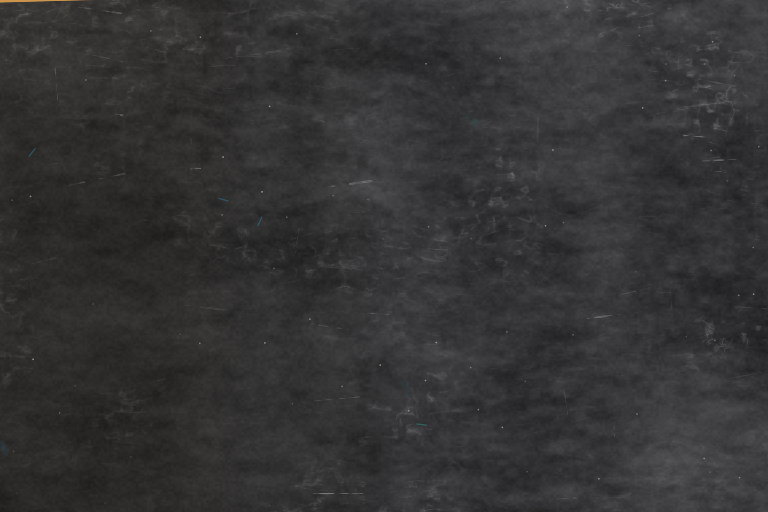
Give the GLSL for this texture, as a Shadertoy shader.

```glsl
// A worn chalkboard: a dark slate gradient, rubbed clouds and streaks of dust,
// flaky chalk residue, and looped random scratches, specks and coloured marks.
// Everything is measured in canvas heights, with value noise as the base.

float hash(vec2 p) {
    vec3 q = fract(vec3(p.xyx) * 0.1031);
    q += dot(q, q.yzx + 33.33);
    return fract((q.x + q.y) * q.z);
}

float noise(vec2 p) {
    vec2 cell = floor(p), f = fract(p);
    f = f * f * (3.0 - 2.0 * f);
    return mix(mix(hash(cell), hash(cell + vec2(1, 0)), f.x),
               mix(hash(cell + vec2(0, 1)), hash(cell + vec2(1, 1)), f.x), f.y);
}

float fbm(vec2 p) {
    float sum = 0.0, gain = 0.533;
    for (int i = 0; i < 4; i++) {
        sum += gain * noise(p);
        p = mat2(1.96, 0.28, -0.28, 1.96) * p + 17.3;
        gain *= 0.5;
    }
    return sum;
}

// x: distance to the segment, y: position along it
vec2 segment(vec2 p, vec2 a, vec2 d) {
    float t = clamp(dot(p - a, d) / dot(d, d), 0.0, 1.0);
    return vec2(length(p - a - d * t), t);
}

// Coverage of a thin stroke, kept equally strong when it is under a pixel
float stroke(float dist, float halfWidth) {
    float px = 0.6 / iResolution.y;
    return smoothstep(halfWidth + px, max(halfWidth - px, 0.0), dist);
}

float scratches(vec2 p, float aspect) {
    float sum = 0.0;
    for (int i = 0; i < 44; i++) {
        float id = float(i) + 3.0;
        vec2 start = vec2(hash(vec2(id, 1)) * aspect, hash(vec2(id, 2)));
        float angle = (hash(vec2(id, 3)) - 0.5) * 0.5;
        if (i % 4 == 0) angle += 1.57;
        float size = mix(0.02, 0.13, pow(hash(vec2(id, 4)), 2.0));
        vec2 s = segment(p, start, size * vec2(cos(angle), sin(angle)));
        float bend = 0.0025 * (noise(vec2(s.y * 4.0, id)) - 0.5);
        float worn = smoothstep(0.15, 0.7, noise(vec2(s.y * size * 110.0, id)));
        float strength = mix(0.15, 0.9, pow(hash(vec2(id, 5)), 3.0));
        sum += stroke(abs(s.x + bend), 0.0009) * worn * strength;
    }
    return sum;
}

float specks(vec2 p) {
    vec2 cell = floor(p * 22.0);
    vec2 centre = 0.2 + 0.6 * vec2(hash(cell + 5.0), hash(cell + 71.0));
    float dist = length(fract(p * 22.0) - centre) / 22.0;
    float present = step(0.88, hash(cell + 131.0));
    return present * stroke(dist, 0.0016) * hash(cell + 211.0);
}

void mainImage(out vec4 fragColor, in vec2 fragCoord) {
    vec2 uv = fragCoord / iResolution.xy;
    vec2 p = fragCoord / iResolution.y;
    float aspect = iResolution.x / iResolution.y;

    // Broad slate tone: darkest at the left, paler to the right and the top
    float tone = 0.156 + 0.05 * smoothstep(0.1, 0.8, uv.x)
               + 0.036 * smoothstep(0.5, 1.0, uv.y)
               + 0.022 * smoothstep(0.35, 0.0, uv.y) * uv.x;
    float wear = mix(0.6, 1.2, smoothstep(0.1, 0.75, uv.x + 0.35 * uv.y * uv.y));

    // Wiped clouds, vertical smears, horizontal rubbing and fine grain
    vec2 warped = p + 0.03 * vec2(noise(p * 9.0), noise(p * 9.0 + 40.0));
    tone += 0.11 * wear * (fbm(warped * vec2(4.5, 5.5)) - 0.5);
    tone += 0.042 * wear * (noise(warped * vec2(15.0, 1.8)) - 0.5);
    tone += 0.085 * wear * (fbm(warped * vec2(9.0, 38.0) + 60.0) - 0.5);
    tone += 0.075 * wear * (fbm(p * vec2(45.0, 65.0) + 9.0) - 0.5);
    tone += 0.028 * (noise(p * 190.0) - 0.5);

    // Flaky chalk residue along noise ridges, gathered in patches
    float patches = smoothstep(0.46, 0.78, fbm(p * vec2(5.0, 6.0) + 23.0));
    float flat_ridge = 1.0 - abs(2.0 * fbm(warped * vec2(13.0, 44.0) + 7.0) - 1.0);
    float curl_ridge = 1.0 - abs(2.0 * fbm(warped * vec2(36.0, 30.0) + 91.0) - 1.0);
    float broken = smoothstep(0.35, 0.75, noise(p * 75.0 + 14.0));
    float residue = pow(flat_ridge, 14.0) + pow(curl_ridge, 12.0) * patches;
    tone += 0.075 * wear * residue * broken * (0.35 + patches);

    // Warm shadow at the left, cool dust at the right
    vec3 tint = mix(vec3(1.02, 1.0, 0.96), vec3(0.99, 0.99, 1.025),
                    smoothstep(0.1, 0.6, uv.x));
    vec3 color = max(tone, 0.1) * tint;

    // Scratches and specks of pale chalk
    color = mix(color, vec3(0.52, 0.53, 0.53), min(scratches(p, aspect), 0.8));
    color = mix(color, vec3(0.66, 0.67, 0.66), 0.8 * specks(p));

    // A few short blue and teal marks, and rubbed blue smudges
    for (int i = 0; i < 7; i++) {
        float id = float(i) + 80.0;
        vec2 at = vec2(hash(vec2(id, 6)) * aspect, hash(vec2(id, 7)));
        float angle = 6.283 * hash(vec2(id, 8));
        vec2 s = segment(p, at, 0.018 * vec2(cos(angle), sin(angle)));
        vec3 chalk = mix(vec3(0.16, 0.38, 0.5), vec3(0.2, 0.46, 0.42), hash(vec2(id, 9)));
        float smudge = i < 3 ? 0.3 * smoothstep(0.012, 0.002, s.x) * noise(p * 110.0) : 0.0;
        color = mix(color, chalk, max(0.65 * stroke(s.x, 0.0013) * step(2.5, float(i)), smudge));
    }

    // Sliver of the wooden frame in the upper left corner
    float frame = smoothstep(-0.001, 0.001, uv.y - 0.995 - 0.04 * uv.x);
    color = mix(color, vec3(0.8, 0.58, 0.3), frame);
    fragColor = vec4(color, 1.0);
}
```
